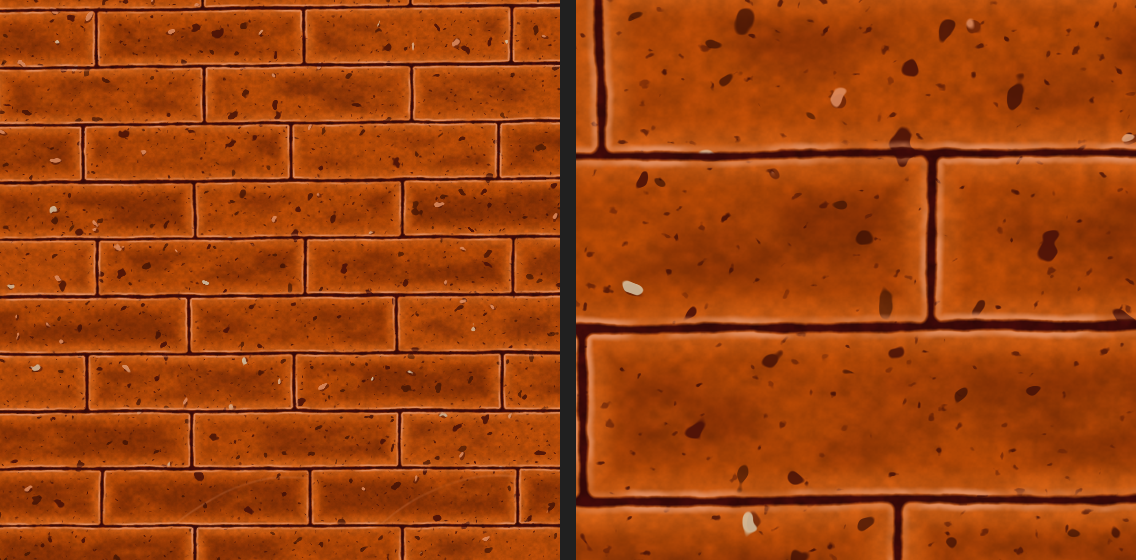
Left: the whole. Right: its middle third, enlarged.
Write a WebGL 2 fragment shader that draws this texture.

```glsl
#version 300 es
precision highp float;

uniform vec2 u_resolution;
out vec4 outColor;

#define BRICK vec2(0.371, 0.1027)   // pitch across and up
#define ORIGIN vec2(0.164, 0.0612)  // corner of the first brick
#define ROW_SHIFT 0.045             // random slide of each course
#define JOINT 0.0048                // width of the dark gap
#define CORNER 0.005                // rounding of brick corners
#define RIM 0.0032                  // width of the pale worn edge
#define WOBBLE 0.0022               // unevenness of the edges
#define TILT 0.010                  // slight fanning of the courses
#define PIT_DENSITY 0.52
#define CHIP_DENSITY 0.24

const vec3 GAP   = vec3(0.23, 0.035, 0.03);
const vec3 PIT   = vec3(0.27, 0.06, 0.025);
const vec3 SHADE = vec3(0.51, 0.18, 0.015);
const vec3 CLAY  = vec3(0.69, 0.275, 0.02);
const vec3 WARM  = vec3(0.79, 0.37, 0.09);
const vec3 PALE  = vec3(0.88, 0.55, 0.37);
const vec3 STONE = vec3(0.84, 0.77, 0.65);

float hash(vec2 p) {
  return fract(sin(dot(p, vec2(127.1, 311.7))) * 43758.5453);
}

float noise(vec2 p) {
  vec2 i = floor(p), f = fract(p);
  f = f * f * (3.0 - 2.0 * f);
  vec2 e = vec2(1.0, 0.0);
  return mix(mix(hash(i), hash(i + e.xy), f.x),
             mix(hash(i + e.yx), hash(i + e.xx), f.x), f.y);
}

float fbm(vec2 p) {
  float sum = 0.0, amp = 0.5;
  for (int i = 0; i < 4; i++) {
    sum += amp * noise(p);
    p = p * 2.03 + 17.3;
    amp *= 0.5;
  }
  return sum / 0.9375;
}

// Signed distance to a rounded box
float box(vec2 p, vec2 halfSize, float r) {
  vec2 q = abs(p) - halfSize + r;
  return length(max(q, 0.0)) + min(max(q.x, q.y), 0.0) - r;
}

// Scattered ragged ellipses: x = coverage, y = random tone
vec2 spots(vec2 p, float cell, float density, float radius, float blur) {
  vec2 grid = floor(p / cell), result = vec2(0.0);
  float ragged = (noise(p / radius * 1.6) - 0.5) * radius * 0.9;
  for (int j = -1; j <= 1; j++)
  for (int i = -1; i <= 1; i++) {
    vec2 id = grid + vec2(i, j);
    if (hash(id + cell * 91.0) > density) continue;
    vec2 center = (id + vec2(hash(id + 3.1), hash(id + 7.7))) * cell;
    float size = hash(id + 11.3), turn = (hash(id + 5.9) - 0.35) * 2.6;
    float r = radius * mix(0.3, 1.0, size * size);
    vec2 d = mat2(cos(turn), -sin(turn), sin(turn), cos(turn)) * (p - center);
    d.y *= mix(1.2, 2.6, hash(id + 2.4));
    float cover = 1.0 - smoothstep(-blur, blur, length(d) - r + ragged);
    if (cover > result.x) result = vec2(cover, hash(id + 9.2));
  }
  return result;
}

void main() {
  vec2 p = gl_FragCoord.xy / u_resolution.y;
  float px = 1.0 / u_resolution.y;
  float soft = max(px, 0.0012);

  // Running bond with uneven courses
  vec2 wall = p - ORIGIN;
  wall.y -= TILT * (p.x - 0.5) * p.y;
  wall += WOBBLE * (vec2(noise(p * 23.0), noise(p * 19.0 + 40.0)) - 0.5);
  float row = floor(wall.y / BRICK.y);
  wall.x -= 0.5 * BRICK.x * mod(row, 2.0) + ROW_SHIFT * (hash(vec2(row, 4.7)) - 0.5);
  vec2 id = vec2(floor(wall.x / BRICK.x), row);
  vec2 local = wall - (id + 0.5) * BRICK;
  float tone = hash(id + 21.0);
  local.y += (hash(id + 33.0) - 0.5) * 0.0016;
  float roughness = (fbm(p * 85.0) - 0.5) * WOBBLE;
  float edge = box(local, 0.5 * (BRICK - JOINT), CORNER) + roughness;
  float depth = -edge;

  // Mottled clay, darker towards the middle of a brick
  float cloud = fbm(p * vec2(13.0, 25.0) + tone * 9.0);
  float grain = fbm(p * 150.0);
  float core = smoothstep(0.006, 0.036, depth);
  float dark = core * smoothstep(0.27, 0.72, cloud + 0.28 * (tone - 0.5));
  vec3 color = mix(CLAY, SHADE, dark * 0.92);
  float glow = (1.0 - smoothstep(0.001, 0.022, depth)) * (0.4 + 0.7 * cloud);
  color = mix(color, WARM, clamp(glow + 0.22 * (0.5 - tone), 0.0, 1.0));
  color *= 0.86 + 0.28 * grain;

  // Faint diagonal scrapes on a few bricks
  float scrape = abs(local.y - 0.6 * local.x + 2.0 * local.x * local.x + 0.02 * (tone - 0.5));
  color = mix(color, PALE, 0.3 * step(0.78, tone) * cloud * (1.0 - smoothstep(0.0, 0.004, scrape)));

  // Pits and pale inclusions
  vec2 specks = spots(p, 0.014, PIT_DENSITY, 0.0029, soft);
  vec2 pits = spots(p + 5.0, 0.043, PIT_DENSITY, 0.0095, soft);
  vec2 chips = spots(p + 9.0, 0.060, CHIP_DENSITY, 0.0095, soft);
  vec2 rings = spots(p + 9.0 + vec2(-0.0015, 0.002), 0.060, CHIP_DENSITY, 0.0105, soft);
  color = mix(color, PIT, specks.x * (0.3 + 0.6 * specks.y));
  color = mix(color, PIT * (0.45 + 0.7 * pits.y), pits.x * (0.5 + 0.45 * pits.y));
  color = mix(color, PIT, rings.x * 0.55);
  color = mix(color, mix(PALE, STONE, smoothstep(0.55, 0.9, chips.y)), chips.x * 0.85);

  // Worn pale rim, then the gap
  float wear = smoothstep(0.25, 0.7, fbm(p * 32.0 + 8.0));
  float rim = smoothstep(0.0, 0.0015, depth) * (1.0 - smoothstep(RIM * 0.5, RIM * 1.8, depth));
  color = mix(color, PALE, rim * (0.2 + 0.75 * wear));
  vec3 gap = GAP * (0.7 + 0.6 * grain);
  color = mix(color, gap, smoothstep(-soft, soft, edge));

  outColor = vec4(clamp(color, 0.0, 1.0), 1.0);
}
```
